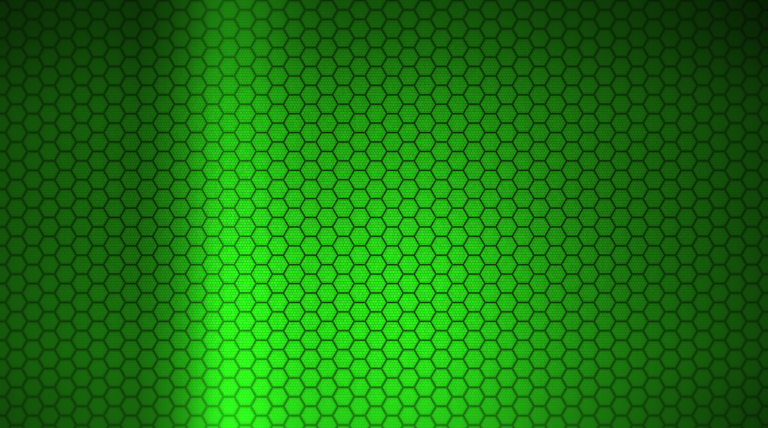
Write a WebGL 2 fragment shader that draws this background.

```glsl
#version 300 es
precision highp float;

uniform vec2 u_resolution;
out vec4 fragColor;

const float HEX_PITCH = 0.0441;
const vec2 HEX_ORIGIN = vec2(-0.0186, 0.0139);
const vec3 DIM_TINT = vec3(0.235, 1.0, 0.12);
const vec3 BRIGHT_TINT = vec3(0.19, 1.0, 0.115);

float bell(float x) {
    return exp(-x * x);
}

float hash(vec2 p) {
    vec3 q = fract(vec3(p.xyx) * 0.1031);
    q += dot(q, q.yzx + 33.33);
    return fract((q.x + q.y) * q.z);
}

// Offset from the centre of the nearest flat-topped hexagon
vec2 hexOffset(vec2 p, float pitch) {
    vec2 period = vec2(sqrt(3.0), 1.0) * pitch;
    vec2 a = p - period * round(p / period);
    vec2 shifted = p - 0.5 * period;
    vec2 b = shifted - period * round(shifted / period);
    return dot(a, a) < dot(b, b) ? a : b;
}

// Distance inward from the hexagon border
float hexEdge(vec2 offset, float pitch) {
    vec2 q = abs(offset);
    return 0.5 * pitch - max(q.y, dot(q, vec2(sqrt(0.75), 0.5)));
}

// Broad lower glow and a vertical streak with a steep left side
float lighting(vec2 uv) {
    float falloff = 1.0 - 0.3 * pow(abs(uv.x - 0.46) * 2.0, 3.0);
    float ambient = mix(0.44, 0.33, uv.y * uv.y) * falloff;
    float glow = 0.42 * bell((uv.x - 0.52) / 0.21) * bell((uv.y - 0.24) / 0.56);
    float side = uv.x - 0.296;
    float streak = bell(side / (side < 0.0 ? 0.052 : 0.085)) * mix(0.4, 0.2, uv.y);
    float shade = 0.03 * bell((uv.x - 0.18) / 0.03);
    float corner = 0.08 * smoothstep(0.7, 1.0, uv.y) + 0.05 * smoothstep(0.2, 0.0, uv.y) * (1.0 - bell((uv.x - 0.42) / 0.25));
    return ambient + glow + streak - shade - corner;
}

// Staggered rows of tiny beads, faded when too small to resolve
float mesh(vec2 p, float size, float pixel) {
    vec2 q = p / size;
    q.x += 0.5 * mod(floor(q.y), 2.0);
    vec2 cell = fract(q) - 0.5;
    float bead = 1.0 - smoothstep(0.2, 0.6, length(cell));
    float grain = hash(floor(q)) - 0.5;
    float visible = 1.0 - smoothstep(0.25, 0.7, pixel / size);
    return (bead - 0.5) * visible + 0.35 * grain;
}

void main() {
    vec2 uv = gl_FragCoord.xy / u_resolution;
    vec2 p = (gl_FragCoord.xy - 0.5 * u_resolution) / u_resolution.y;
    float pixel = 1.0 / u_resolution.y;

    // Focus weakens toward the borders
    float blur = smoothstep(0.3, 1.0, length(p * vec2(0.85, 1.5)));
    float edge = hexEdge(hexOffset(p - HEX_ORIGIN, HEX_PITCH), HEX_PITCH);

    // Dark grid lines with a soft shadow inside each cell
    float lineWidth = 0.0016;
    float softness = 0.5 * pixel + 0.0008 + 0.0035 * blur;
    float line = 1.0 - smoothstep(lineWidth - softness, lineWidth + softness, edge);
    float shadow = exp(-edge / 0.004);
    float streakHaze = bell((uv.x - 0.295) / 0.05);
    float contrast = mix(0.68, 0.36, blur) * (1.0 - 0.35 * streakHaze);

    float light = lighting(uv) * 1.05;
    light *= 1.0 + 0.22 * (1.0 - blur) * mesh(p, HEX_PITCH / 7.0, pixel);
    light *= (1.0 - contrast * line) * (1.0 - 0.14 * shadow);

    vec3 tint = mix(DIM_TINT, BRIGHT_TINT, smoothstep(0.3, 0.85, light));
    fragColor = vec4(clamp(light * tint, 0.0, 1.0), 1.0);
}
```
